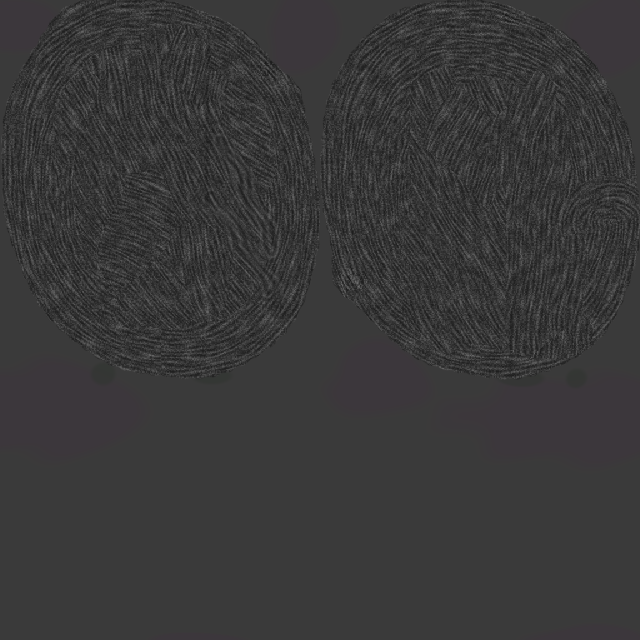
Reproduce this texture map procedurally as a WebGL 2 fragment shader.

```glsl
#version 300 es
precision highp float;
uniform vec2 u_resolution;
out vec4 fragColor;

vec2 hash2(vec2 p) {
  vec3 q = fract(p.xyx * vec3(0.1031, 0.1030, 0.0973));
  q += dot(q, q.yzx + 33.33);
  return fract((q.xx + q.yz) * q.zy);
}

// xy: offset from the nearest cell seed, z: distance to it
vec3 cellular(vec2 p) {
  vec3 best = vec3(0.0, 0.0, 9.0);
  for (int y = -1; y <= 1; y++)
    for (int x = -1; x <= 1; x++) {
      vec2 g = floor(p) + vec2(x, y);
      vec2 d = p - g - hash2(g + 40.0);
      if (length(d) < best.z) best = vec3(d, length(d));
    }
  return best;
}

float segment(vec2 p, vec2 a, vec2 b) {
  vec2 d = b - a;
  return length(p - a - d * clamp(dot(p - a, d) / dot(d, d), 0.0, 1.0));
}

float blob(vec2 p, vec2 center, vec2 radius) {
  float wobble = 0.12 * sin(p.x * 37.0 + 2.0 * sin(p.y * 31.0));
  return 1.0 - smoothstep(0.7, 1.08, length((p - center) / radius) + wobble);
}

float bump(float angle, float center, float width) {
  float t = (angle - center) / width;
  return exp(-t * t);
}

// Flat ground with faint violet and green stains
vec3 ground(vec2 p) {
  float violet = blob(p, vec2(0.06, 0.36), vec2(0.19, 0.08));
  violet = max(violet, blob(p, vec2(0.90, 0.345), vec2(0.21, 0.075)));
  violet = max(violet, blob(p, vec2(0.592, 0.405), vec2(0.085, 0.065)));
  violet = max(violet, blob(p, vec2(0.04, 0.96), vec2(0.07, 0.05)));
  violet = max(violet, blob(p, vec2(0.47, 0.95), vec2(0.06, 0.07)));
  violet = max(violet, blob(p, vec2(0.95, 0.95), vec2(0.07, 0.07)));
  violet = max(violet, blob(p, vec2(0.92, 0.0), vec2(0.10, 0.025)));
  violet = max(violet, blob(p, vec2(0.31, 0.0), vec2(0.09, 0.012)));
  float green = blob(p, vec2(0.163, 0.418), vec2(0.022, 0.020));
  green = max(green, blob(p, vec2(0.90, 0.408), vec2(0.020, 0.018)));
  green = max(green, blob(p, vec2(0.815, 0.41), vec2(0.040, 0.014)));
  green = max(green, blob(p, vec2(0.335, 0.413), vec2(0.035, 0.014)));
  vec3 c = mix(vec3(0.229, 0.228, 0.227), vec3(0.235, 0.215, 0.234), violet);
  return mix(c, vec3(0.195, 0.208, 0.195), 0.7 * green);
}

// Brush relief: rings near the rim, long slanted strokes and odd patches inside
float brushwork(vec2 p, vec2 d, float r, float side) {
  vec2 warped = (p + 0.012 * sin(p.yx * 33.0 + side)) * vec2(12.0, 8.0);
  vec2 rnd = hash2(floor((warped - cellular(warped).xy) * 64.0 + 0.5));

  // Sweeping strokes: bent on the left, straight and then fanned on the right
  float lean = side < 0.5 ? 2.0 * p.y - p.y * p.y : 0.55 * p.y;
  if (p.x > 0.79) lean = -0.12 * p.y;
  vec2 stroke = vec2(p.y, 0.88 * (p.x + lean) + 0.003 * sin(p.y * 40.0));
  if (rnd.y > 0.74) {
    float a = -1.1 + (rnd.x - 0.5) * 1.8;
    stroke = vec2(dot(p, vec2(cos(a), sin(a))), dot(p, vec2(-sin(a), cos(a))));
    stroke.y += 0.006 * sin(stroke.x * 24.0);
  }

  float rim = smoothstep(0.5, 0.92, r + (side > 0.5 && p.x < 0.64 ? 0.2 : 0.0));
  rim -= blob(p, vec2(0.27, 0.915), vec2(0.06, 0.055));
  rim -= blob(p, vec2(0.85, 0.50), vec2(0.075, 0.08));
  rim -= blob(p, vec2(0.69, 0.50), vec2(0.05, 0.055));
  if (fract(rnd.y * 7.0) * 0.9 + 0.03 < rim)
    stroke = vec2(atan(d.x, d.y) * 0.25, r * 0.27);

  // Half swirl on the right
  vec2 s = (p - vec2(0.955, 0.65)) * vec2(0.9, 1.0);
  if (length(s) < 0.075 && s.y > 0.3 * s.x) stroke = vec2(atan(s.x, s.y) * 0.06, length(s));

  stroke.y += 0.0015 * sin(stroke.x * 60.0 + 3.0 * sin(stroke.y * 90.0));
  float streak = cellular(stroke * vec2(30.0, 180.0)).z - 0.43;
  float furrow = sin(stroke.y * 960.0 + 2.0 * sin(stroke.x * 22.0 + stroke.y * 65.0));
  float grain = hash2(floor(p * 512.0)).x - 0.5;
  float relief = 0.13 * streak + 0.034 * furrow + 0.11 * grain;

  // Thick wavy ridges and dark creases
  vec2 w = p + vec2(0.006 * sin(p.y * 75.0), 0.003 * sin(p.x * 110.0));
  float ridge = min(segment(w, vec2(0.335, 0.69), vec2(0.422, 0.55)),
                    segment(w, vec2(0.35, 0.78), vec2(0.43, 0.61)));
  float thick = 1.0 - smoothstep(0.008, 0.022, ridge);
  relief = mix(relief, 0.05 * cos(ridge * 560.0) + 0.7 * relief, thick);
  float crease = min(segment(p, vec2(0.325, 0.92), vec2(0.322, 0.68)),
                     segment(p, vec2(0.805, 0.57), vec2(0.797, 0.42)));
  relief -= 0.04 * (1.0 - smoothstep(0.001, 0.005, crease));

  // Rough spots that catch more light
  float rough = max(blob(p, vec2(0.555, 0.563), vec2(0.024, 0.020)),
                    blob(p, vec2(0.42, 0.89), vec2(0.020, 0.016)));
  rough = max(rough, blob(p, vec2(0.79, 0.973), vec2(0.025, 0.010)));
  return (relief + 2.0 * relief * relief) * (1.0 + 0.5 * rough) + 0.02 * rough;
}

void main() {
  vec2 p = gl_FragCoord.xy / u_resolution;
  float side = step(0.5, p.x);
  // Two rounded, slightly skewed ovals with a few bulges
  vec2 d = (p - vec2(side > 0.5 ? 0.75 : 0.251, 0.705)) / vec2(0.248, 0.294);
  vec2 powers = pow(abs(d) + 0.0001, vec2(2.2));
  float r = pow(powers.x + powers.y, 0.4545) + 0.1 * d.x * d.y;
  float angle = atan(d.y, d.x);
  float bulge = side > 0.5 ? 0.07 * bump(angle, -2.64, 0.13)
    : 0.045 * bump(angle, 2.1, 0.2) + 0.045 * bump(angle, 0.56, 0.12);
  float edge = r - bulge + 0.005 * sin(angle * 11.0 + side) + 0.004 * sin(angle * 67.0);
  float inside = 1.0 - smoothstep(0.994, 1.004, edge);
  vec3 paint = vec3(0.212 + brushwork(p, d, r, side));
  fragColor = vec4(mix(ground(p), paint, inside), 1.0);
}
```
